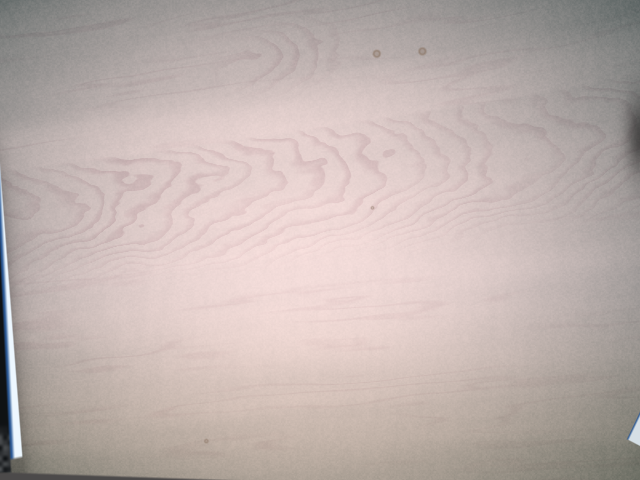
Write a Shadertoy shader that draws this texture.

```glsl
// Pale wood desk top under a soft lamp: slanted planks with arched grain,
// strong falloff towards the corners, a white sheet at the left, a card
// corner at the right. Grain is contour lines of stretched value noise.

const vec3 LIT_WOOD = vec3(0.91, 0.83, 0.82);
const vec3 DIM_WOOD = vec3(0.53, 0.53, 0.525);
const vec3 GRAIN_TINT = vec3(0.055, 0.078, 0.066);
const vec3 WARM_CAST = vec3(0.012, -0.004, -0.04);
const vec3 KNOT_COLOR = vec3(0.52, 0.43, 0.36);
const vec3 PAPER = vec3(0.93, 0.97, 1.0);
const vec3 BLUE_RIM = vec3(0.16, 0.34, 0.58);
const vec3 DARK = vec3(0.06, 0.07, 0.08);
const vec2 LAMP = vec2(0.47, 0.48);
const float LAMP_TONE = 0.95;
const float FALLOFF = 1.22;
const float RING_RATE = 14.0;
const float STREAK_GAIN = 0.045;
const float SPECKLE_GAIN = 0.035;

float hash(vec2 c) {
    return fract(sin(dot(c, vec2(12.9898, 78.233))) * 43758.5453);
}

float noise(vec2 p) {
    vec2 i = floor(p), f = fract(p);
    f = f * f * (3.0 - 2.0 * f);
    return mix(mix(hash(i), hash(i + vec2(1, 0)), f.x),
               mix(hash(i + vec2(0, 1)), hash(i + vec2(1, 1)), f.x), f.y);
}

float fbm(vec2 p) {
    float sum = 0.0, gain = 0.5;
    for (int i = 0; i < 4; i++) {
        sum += gain * noise(p);
        p = p * 2.03 + 17.3;
        gain *= 0.5;
    }
    return sum / 0.9375;
}

// Smooth coverage of the region where d is negative
float cover(float d, float soft) {
    return 1.0 - smoothstep(-soft, soft, d);
}

// Nested arches with their tips pointing right
float arches(vec2 w, vec2 tip, float bend) {
    vec2 d = w - tip;
    d.y += 0.05 * (fbm(w * vec2(5.0, 9.0)) - 0.5);
    float f = d.x + bend * d.y * d.y + 0.22 * (fbm(w * vec2(7.0, 15.0)) - 0.5);
    float s = fract(f * RING_RATE);
    float line = smoothstep(0.45, 0.93, s) * (1.0 - smoothstep(0.93, 1.0, s));
    return line * (0.35 + 0.65 * noise(w * vec2(8.0, 14.0) + 3.0));
}

// Thin broken lines along the boards
float veins(vec2 w) {
    float n = fbm(w * vec2(1.6, 17.0) + 40.0);
    float line = 1.0 - smoothstep(0.0, 0.035, abs(fract(n * 5.0) - 0.5) * 0.2);
    return line * smoothstep(0.3, 0.75, noise(w * vec2(4.0, 25.0)));
}

void mainImage(out vec4 fragColor, in vec2 fragCoord) {
    vec2 uv = fragCoord / iResolution.xy;
    vec2 p = fragCoord / iResolution.y;
    float soft = max(1.0 / iResolution.y, 0.0018);
    float fromRight = p.x - iResolution.x / iResolution.y;

    // Board coordinates: the slant grows towards the top
    vec2 w = vec2(p.x, p.y - mix(0.05, 0.17, p.y) * p.x);

    // Lamp falloff
    vec2 q = uv - LAMP;
    float r2 = dot(q, q);
    float tone = LAMP_TONE - FALLOFF * r2 + 0.35 * r2 * r2;

    // Board bands, streaks, faint cross flecks and speckle
    float seam = smoothstep(0.637, 0.645, w.y) - smoothstep(0.69, 0.74, w.y);
    tone += 0.018 * seam - 0.015 * smoothstep(0.74, 0.75, w.y);
    tone += STREAK_GAIN * (fbm(w * vec2(1.8, 24.0)) - 0.5);
    tone += 0.03 * (noise(w * vec2(1.2, 9.0) + 8.0) - 0.5);
    tone += 0.012 * (noise(w * vec2(70.0, 18.0)) - 0.5);
    float speckle = noise(p * 300.0) + 0.5 * hash(floor(p * 384.0)) - 0.75;
    tone += SPECKLE_GAIN * speckle * (0.6 + 1.6 * r2);

    vec3 col = mix(DIM_WOOD, LIT_WOOD, (tone - DIM_WOOD.r) / (LIT_WOOD.r - DIM_WOOD.r));
    col += WARM_CAST * (1.0 - smoothstep(0.0, 0.45, uv.y));

    // Grain figure: a wide arched board, a small arch above, veins elsewhere
    float wide = smoothstep(0.36, 0.47, w.y) * cover(w.y - 0.64, 0.008);
    float small = cover(length((w - vec2(0.6, 0.79)) * vec2(0.5, 1.0)) - 0.06, 0.04);
    float grain = wide * arches(w, vec2(0.57, 0.555), 16.0)
                + 0.7 * small * arches(w, vec2(0.62, 0.79), 22.0)
                + 0.4 * (1.0 - 0.8 * max(wide, small)) * veins(w);
    col -= GRAIN_TINT * grain * (1.0 - 0.4 * smoothstep(0.75, 1.25, p.x));

    // Small knots: x, y, radius
    vec3 knots[4] = vec3[4](vec3(0.785, 0.888, 0.008), vec3(0.88, 0.893, 0.008),
                            vec3(0.43, 0.081, 0.004), vec3(0.776, 0.567, 0.003));
    for (int i = 0; i < 4; i++) {
        float d = length(p - knots[i].xy);
        float rim = 0.3 + 0.4 * smoothstep(0.3, 0.9, d / knots[i].z);
        col = mix(col, KNOT_COLOR, rim * cover(d - knots[i].z, 0.003));
    }

    // Shadows: beside the sheet, at the right edge, under the desk rim
    float sheetRight = 0.077 * (0.655 - p.y);
    float sheetLeft = 0.049 * (0.53 - p.y);
    float beside = exp(-max(p.x - max(sheetRight, 0.0), 0.0) * 55.0);
    col *= 1.0 - 0.22 * beside * cover(p.y - 0.68, 0.12);
    vec2 blob = vec2(fromRight, p.y - 0.715) / vec2(0.028, 0.075);
    col *= 1.0 - 0.5 * exp(-dot(blob, blob));
    col = mix(col, vec3(0.3, 0.29, 0.29), cover(p.y - 0.016 + 0.035 * p.x, soft * 1.5));

    // White sheet with a blue rim and a dark gap at its left
    float above = smoothstep(0.035, 0.043, p.y - 0.2 * p.x);
    float sheet = cover(p.x - sheetRight, soft) * above;
    col = mix(col, mix(BLUE_RIM, PAPER, smoothstep(0.0, 0.009, p.x - sheetLeft)), sheet);
    float gap = cover(p.x - sheetLeft + 0.002, soft * 1.5) * smoothstep(0.012, 0.018, p.y);
    col = mix(col, DARK + 0.25 * noise(p * 90.0) * cover(p.y - 0.1, 0.02), gap);

    // Card corner at the right
    float cardLeft = -0.027 + 0.48 * (p.y - 0.085);
    float cardLow = 0.085 - 0.52 * (fromRight + 0.027);
    float card = max(cardLeft - fromRight, cardLow - p.y);
    col = mix(col, mix(PAPER * 0.9, BLUE_RIM, smoothstep(-0.006, 0.0, cardLeft - fromRight)),
              cover(card, soft));

    fragColor = vec4(clamp(col, 0.0, 1.0), 1.0);
}
```
